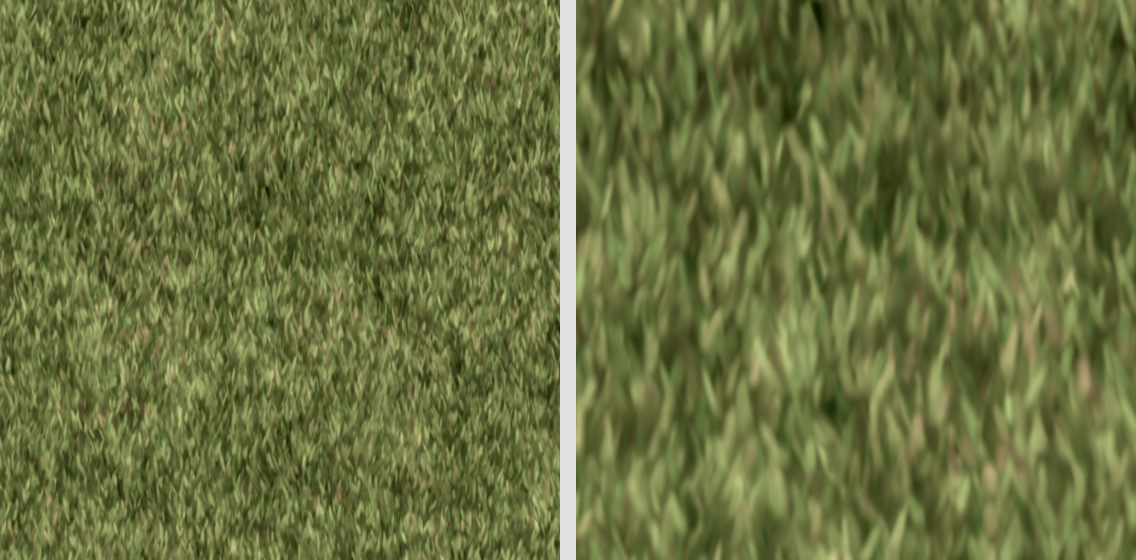
Left: the whole. Right: its middle third, enlarged.
Reproduce this texture procedurally as a WebGL 1 fragment shader.

```glsl
precision highp float;

uniform vec2 u_resolution;

const int LAYERS = 7;
const vec2 CELL = vec2(0.016, 0.028);

vec2 hash2(vec2 p) {
  vec3 q = fract(p.xyx * vec3(0.1031, 0.1030, 0.0973));
  q += dot(q, q.yzx + 33.33);
  return fract((q.xx + q.yz) * q.zy);
}

float cornerSlope(vec2 corner, vec2 offset) {
  float angle = 6.2832 * hash2(corner + 71.0).x;
  return dot(vec2(cos(angle), sin(angle)), offset);
}

// Gradient noise, roughly -0.7 to 0.7
float gradientNoise(vec2 p) {
  vec2 i = floor(p);
  vec2 f = p - i;
  vec2 s = f * f * f * (f * (f * 6.0 - 15.0) + 10.0);
  vec2 e = vec2(1.0, 0.0);
  float low = mix(cornerSlope(i, f), cornerSlope(i + e.xy, f - e.xy), s.x);
  float high = mix(cornerSlope(i + e.yx, f - e.yx), cornerSlope(i + e.xx, f - e.xx), s.x);
  return mix(low, high, s.y);
}

vec3 grassColor(float tone, float warmth) {
  vec3 shadow = vec3(0.19, 0.22, 0.07);
  vec3 sunlit = vec3(0.65, 0.69, 0.435);
  return mix(shadow, sunlit, tone) + warmth * vec3(0.036, -0.016, 0.008);
}

vec3 strawColor(float tone) {
  return mix(vec3(0.32, 0.25, 0.15), vec3(0.78, 0.66, 0.50), tone);
}

// Blade coordinates: x across in half widths, y along from -1 to 1
vec2 bladeSpace(vec2 p, float lean, vec2 halfSize) {
  float c = cos(lean);
  float s = sin(lean);
  vec2 q = vec2(c * p.x - s * p.y, s * p.x + c * p.y) / halfSize;
  q.x += 0.5 * lean * q.y * q.y;
  return q;
}

float bladeMask(vec2 q) {
  float taper = mix(1.0, 0.7, smoothstep(-0.2, 1.0, q.y));
  float across = 1.0 - smoothstep(0.0, 1.25, abs(q.x) / taper);
  float along = 1.0 - smoothstep(0.25, 1.0, abs(q.y));
  return across * along;
}

// Paints one jittered sheet of blades over the colour beneath
vec3 paintBlades(vec3 under, vec2 uv, float layer, float shade, float dryness, float sway) {
  vec2 p = uv + CELL * hash2(vec2(layer, 5.0));
  vec2 home = floor(p / CELL);
  vec3 color = under;
  for (int y = -1; y <= 1; y++) {
    for (int x = -1; x <= 1; x++) {
      vec2 id = home + vec2(float(x), float(y));
      vec2 seed = id + vec2(layer * 37.0, layer * 91.0);
      vec2 place = hash2(seed);
      vec2 form = hash2(seed + 211.0);
      vec2 tint = hash2(seed + 433.0);
      float lean = 0.75 * (form.x - 0.5) + sway;
      vec2 halfSize = vec2(mix(0.0032, 0.0054, form.y), mix(0.012, 0.023, tint.y));
      vec2 q = bladeSpace(p - (id + place) * CELL, lean, halfSize);
      float glint = smoothstep(0.965, 1.0, place.x) * 0.35;
      float tone = 0.5 + 0.95 * (tint.x - 0.5) + 0.08 * q.y + shade + glint;
      float straw = smoothstep(0.0, 0.12, form.y - 0.95 + 0.5 * dryness);
      vec3 blade = mix(grassColor(tone, 2.0 * place.y - 1.0), strawColor(tone), 0.75 * straw);
      color = mix(color, blade, 0.85 * bladeMask(q));
    }
  }
  return color;
}

void main() {
  vec2 uv = gl_FragCoord.xy / u_resolution.y;

  // Broad clumps, tufts and fine mottling of the light
  float clumps = gradientNoise(uv * vec2(5.0, 4.0) + 3.0);
  float patches = gradientNoise(uv * vec2(14.0, 11.0) + 11.0);
  float tufts = gradientNoise(uv * vec2(36.0, 25.0) + 17.0);
  float mottle = gradientNoise(uv * vec2(110.0, 65.0) + 41.0);
  float shade = 0.17 * clumps + 0.23 * patches + 0.34 * tufts + 0.18 * mottle;

  // Scattered dry patches and the shared lean of each tuft
  float dryness = 0.6 * gradientNoise(uv * 6.0 + 29.0) + 0.6 * gradientNoise(uv * 24.0 + 53.0);
  dryness = max(dryness, 0.0);
  float sway = 0.3 * gradientNoise(uv * 11.0 + 67.0);

  // Dark thatch beneath overlapping blades
  vec3 color = grassColor(0.25 + shade, 0.2);
  for (int i = 0; i < LAYERS; i++) {
    float depth = float(i) / float(LAYERS - 1);
    float lift = mix(-0.08, 0.07, depth);
    color = paintBlades(color, uv, float(i) + 1.0, shade + lift, dryness, sway);
  }

  gl_FragColor = vec4(clamp(color, 0.0, 1.0), 1.0);
}
```
